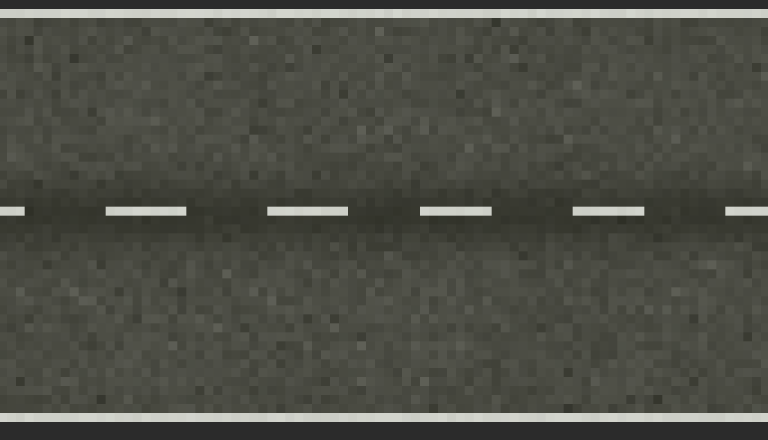
A WebGL 2 fragment shader for this texture:

```glsl
#version 300 es
// Blocky asphalt road: two solid edge lines, a dashed centre line and a dark worn middle.
precision highp float;

uniform vec2 u_resolution;
out vec4 fragColor;

const float ROWS = 49.0;          // square cells over the canvas height
const float TOP_LINE = 47.0;      // rows counted from the bottom
const float BOTTOM_LINE = 2.0;
const float CENTRE_LINE = 25.0;

const float HALF_GAP = 4.0;       // cells from the middle to the first dash
const vec2 DASH_LEFT = vec2(9.0, 18.0);   // length, period in cells
const vec2 DASH_RIGHT = vec2(8.0, 17.0);

const float WEAR_ROW = 24.6;      // middle of the dark band
const float WEAR_WIDTH = 3.7;
const float WEAR_DEPTH = 0.088;
const float EDGE_SHADE = 0.022;
const float GRAIN = 0.085;
const float SPECK = 0.045;
const int SAMPLES = 3;            // per axis, smooths cell edges

const vec3 VERGE = vec3(0.168, 0.168, 0.170);
const vec3 ASPHALT = vec3(0.298, 0.302, 0.268);
const vec3 PAINT = vec3(0.812, 0.820, 0.790);

float hash(vec2 p) {
    vec3 q = fract(vec3(p.xyx) * vec3(0.1031, 0.1030, 0.0973));
    q += dot(q, q.yzx + 33.33);
    return fract((q.x + q.y) * q.z);
}

// Slow tone drift from layered sines.
float mottle(vec2 p) {
    return sin(p.x * 0.23 + 1.7 * sin(p.y * 0.19))
         + 0.6 * sin(p.y * 0.41 - p.x * 0.13 + 2.0);
}

// Dashes run outward from the middle, slightly longer on the left.
bool isDash(float column) {
    bool left = column < 0.0;
    vec2 dash = left ? DASH_LEFT : DASH_RIGHT;
    float outward = (left ? -column - 1.0 : column) - HALF_GAP;
    return mod(outward + 0.5, dash.y) < dash.x;
}

vec3 asphalt(vec2 cell) {
    float offset = (cell.y - WEAR_ROW) / WEAR_WIDTH;
    float wear = exp(-offset * offset);
    float toEdge = min(cell.y - BOTTOM_LINE, TOP_LINE - cell.y);
    float edge = exp(-toEdge * 0.35);

    // Fine grain, plus rare dark and light chips.
    float grain = 0.5 * (hash(cell + 200.0) + hash(cell + 371.0)) - 0.5;
    float chip = hash(cell + 533.0);
    float speck = step(0.975, chip) - step(chip, 0.03);

    float tone = GRAIN * grain + SPECK * speck + 0.004 * mottle(cell);
    tone *= 1.0 - 0.55 * wear;
    return ASPHALT + tone - WEAR_DEPTH * wear - EDGE_SHADE * edge;
}

vec3 road(vec2 cell) {
    if (cell.y < BOTTOM_LINE || cell.y > TOP_LINE) return VERGE;
    bool solid = cell.y == BOTTOM_LINE || cell.y == TOP_LINE;
    bool dashed = cell.y == CENTRE_LINE && isDash(cell.x);
    if (solid || dashed) return PAINT + 0.035 * (hash(cell + 700.0) - 0.5);
    return asphalt(cell);
}

void main() {
    vec3 color = vec3(0.0);
    for (int j = 0; j < SAMPLES; j++) {
        for (int i = 0; i < SAMPLES; i++) {
            vec2 jitter = (vec2(i, j) + 0.5) / float(SAMPLES) - 0.5;
            vec2 p = gl_FragCoord.xy + jitter - vec2(0.5 * u_resolution.x, 0.0);
            color += road(floor(p * ROWS / u_resolution.y));
        }
    }
    fragColor = vec4(color / float(SAMPLES * SAMPLES), 1.0);
}
```
